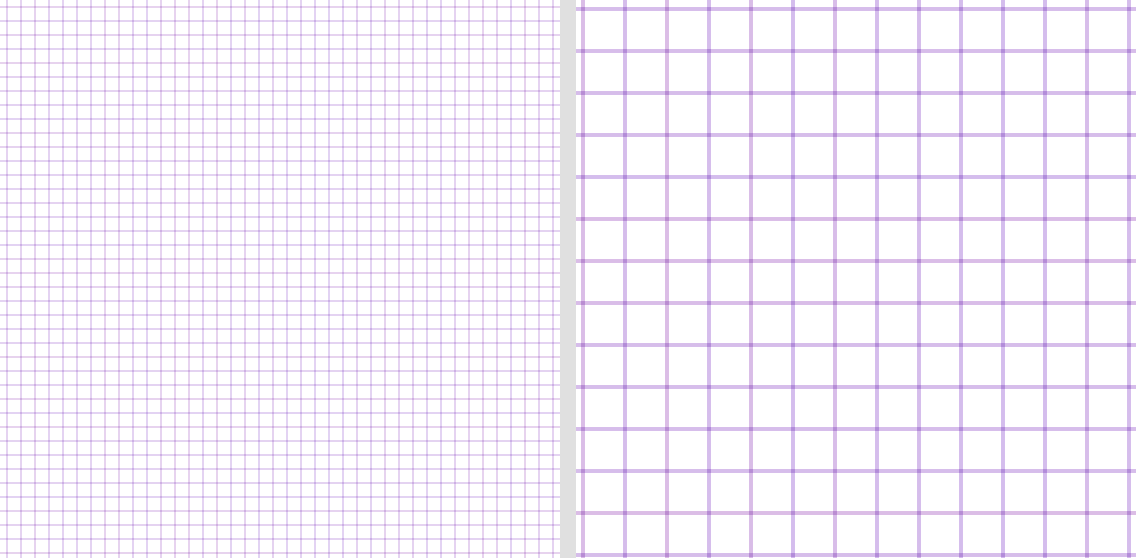
Left, the full canvas; right, a detail of the centre.
A WebGL 1 fragment shader for this pattern:

```glsl
precision highp float;
// Fine square graph paper: thin pale violet rules on white.

uniform vec2 u_resolution;

const float CELLS_ACROSS = 40.0;                // grid cells per canvas width
const float LINE_WIDTH = 0.094;                 // in cells
const float LINE_OFFSET = 0.5;                  // first rule, in cells from the top left
const float TINT_VARIATION = 0.03;              // violet to magenta drift between rules
const vec3 PAPER = vec3(1.0);
const vec3 INK = vec3(0.845, 0.740, 0.915);     // light passed by one rule

float hash(float n) {
  return fract(sin(n * 12.9898) * 43758.5453);
}

// Exact share of a pixel-wide interval covered by the rule at distance d.
float lineCoverage(float d, float pixel) {
  float right = min(d + 0.5 * pixel, 0.5 * LINE_WIDTH);
  float left = max(d - 0.5 * pixel, -0.5 * LINE_WIDTH);
  return clamp((right - left) / pixel, 0.0, 1.0);
}

// Colour filter of one family of parallel rules along a coordinate in cells.
vec3 ruleFilter(float coord, float pixel, float seed) {
  float shifted = coord - LINE_OFFSET + 0.5;
  float index = floor(shifted);
  float d = fract(shifted) - 0.5;
  float drift = (hash(index + seed) - 0.5) * TINT_VARIATION;
  vec3 ink = INK + drift * vec3(1.0, 0.0, -1.0);
  return mix(vec3(1.0), ink, lineCoverage(d, pixel));
}

void main() {
  // Square cells scaled by the width and measured from the top left.
  float pixel = CELLS_ACROSS / u_resolution.x;
  vec2 fromTopLeft = vec2(gl_FragCoord.x, u_resolution.y - gl_FragCoord.y);
  vec2 cell = fromTopLeft * pixel;

  // Crossing rules overlap like transparent ink.
  vec3 color = PAPER;
  color *= ruleFilter(cell.x, pixel, 3.0);
  color *= ruleFilter(cell.y, pixel, 71.0);
  gl_FragColor = vec4(color, 1.0);
}
```
